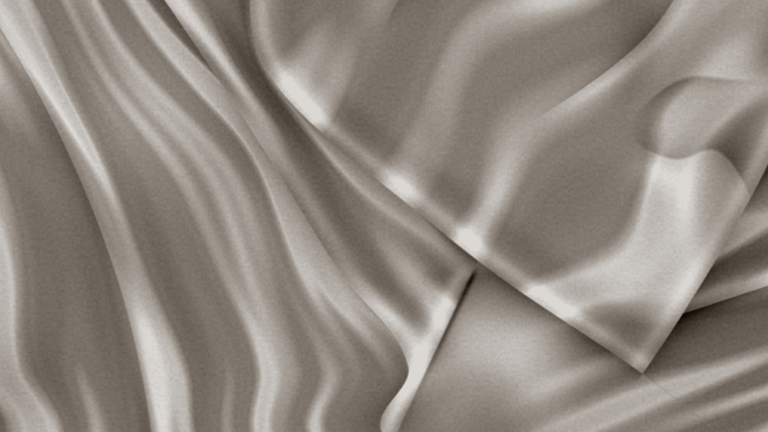
Give the GLSL for this texture, as a Shadertoy shader.

```glsl
// Draped grey satin: overlapping cloth panels with soft glossy folds and dark creases.
#define BASE_TONE 0.59
#define CONTRAST 0.135
#define GLOSS 0.10
#define FOLD_TURNS 4.6
#define RIM_LIGHT 0.15
#define RIM_SHADOW 0.27
#define GRAIN 0.045
#define WARM_TINT vec3(0.0, 0.032, 0.068)

vec2 hash2(vec2 cell) {
    vec2 k = vec2(dot(cell, vec2(127.1, 311.7)), dot(cell, vec2(269.5, 183.3)));
    return fract(sin(k) * 43758.5453) * 2.0 - 1.0;
}

// Gradient noise, about -0.6 to 0.6
float noise(vec2 p) {
    vec2 i = floor(p), f = p - i;
    vec2 w = f * f * f * (f * (f * 6.0 - 15.0) + 10.0);
    float a = dot(hash2(i), f);
    float b = dot(hash2(i + vec2(1, 0)), f - vec2(1, 0));
    float c = dot(hash2(i + vec2(0, 1)), f - vec2(0, 1));
    float d = dot(hash2(i + vec2(1, 1)), f - vec2(1, 1));
    return mix(mix(a, b, w.x), mix(c, d, w.x), w.y);
}

float bell(float x, float centre, float width) {
    float t = (x - centre) / width;
    return exp(-t * t);
}

float side(float d) { return smoothstep(-0.003, 0.003, d); }

// Tone of satin for a fold height: broad shading plus a narrow sheen
float satin(float height) {
    float slope = sin(FOLD_TURNS * height);
    return BASE_TONE + CONTRAST * slope
         + GLOSS * (bell(slope, 0.6, 0.25) - 0.6 * bell(slope, -0.25, 0.3));
}

// Rolled cloth edge: lit roll where d > 0, cast shadow where d < 0
float rim(float d) {
    float roll = RIM_LIGHT * bell(d, 0.026, 0.017) - 0.07 * bell(d, 0.085, 0.035);
    return roll - RIM_SHADOW * exp(min(d, 0.0) / 0.035) * (1.0 - side(d));
}

// Main edges as x positions at a given height
float leftFold(float y) { return 0.35 - 0.13 * y - 0.26 * y * y; }

float bandEdge(float y) {
    return 0.98 - 0.5 * y - 0.1 * y * y + 0.05 * bell(y, 0.2, 0.12)
         - 0.1 * (1.0 - smoothstep(0.0, 0.15, y));
}

float mainEdge(float y) {
    float bend = max(y - 0.55, 0.0);
    return 1.66 - 1.37 * y + 1.4 * bend * bend + 0.012 * sin(13.0 * y);
}

void mainImage(out vec4 fragColor, in vec2 fragCoord) {
    vec2 p = fragCoord / iResolution.y;
    float x = p.x, y = p.y;
    vec2 warp = vec2(noise(p * 2.3 + 3.0), noise(p * 2.3 + 17.0));
    vec2 q = p + 0.2 * warp;

    // Signed distances to the panel edges
    float bandX = bandEdge(y), mainX = mainEdge(y);
    float mainSlope = -1.37 + 2.8 * max(y - 0.55, 0.0);
    float dBand = (x - bandX) / 1.2;
    float dMain = (x - mainX) / sqrt(1.0 + mainSlope * mainSlope);
    float dCrease = (0.92 + 0.47 * y - x) / 1.1;
    float dRight = (1.39 + 0.75 * y - 0.2 * y * y - x) / 1.2;

    // Left panel: long folds fanning down from the upper left
    float u = (x - leftFold(y)) / (bandX - leftFold(y));
    float across = u + 0.22 * warp.x * smoothstep(-0.1, 0.6, u);
    float longFolds = 0.75 * noise(vec2(across * 5.0 + 2.0, y * 1.4))
                    + 0.35 * noise(vec2(across * 11.0, y * 1.7 + 5.0));
    float leftTone = satin(longFolds) + 0.6 * rim(u * 0.45)
                   + 0.09 * bell(length(p - vec2(0.32, 0.73)), 0.0, 0.16)
                   - 0.12 * bell(length(p - vec2(0.0, 0.1)), 0.0, 0.12);

    // Middle band: a calm strip between two rolled edges
    float t = (x - bandX) / max(mainX - bandX, 0.05);
    float bandTone = satin(0.6 * noise(vec2(t * 2.6 + 0.5 * warp.x, y * 2.6 + 9.0)))
                   + 0.07 * bell(dBand, 0.11, 0.025) - 0.03;

    // Upper right panel: swirling diagonal folds with curled lips
    vec2 diagonal = vec2(dot(q, vec2(0.75, -0.66)), dot(q, vec2(0.66, 0.75)));
    float swirl = 0.85 * noise(diagonal * vec2(4.4, 2.0) + 31.0)
                + 0.28 * noise(diagonal * vec2(9.0, 3.5) + 11.0);
    float lip = noise(q * 2.4 + 7.0) * 0.25;
    float lipFade = smoothstep(0.0, 0.25, noise(p * 2.2 + 23.0));
    float dValley = (x - 1.25 - (y - 0.73) - 0.06 * sin(9.0 * (y - 0.73))) / 1.4;
    float upperTone = satin(swirl) + 0.02 + 0.75 * rim(lip) * lipFade
                    + 0.7 * rim(dValley) * smoothstep(0.7, 0.82, y);

    // Lower right: a flat sheet running into narrow fanned pleats
    float pleatArea = smoothstep(1.15, 1.5, x + 0.4 * (0.15 - y));
    float sheet = 0.45 * noise(q * 2.5 + 41.0);
    float pleats = noise(vec2(x * 1.6, (y - 0.38 * x) * 11.0 + warp.y));
    float dPleat = y - 0.28 - 0.33 * (x - 1.6);
    float lowerTone = mix(satin(sheet), satin(pleats) - 0.06, pleatArea)
                    + rim(dPleat) * (1.0 - side(dRight));

    // Stack the panels
    float belowMain = mix(lowerTone, bandTone, side(dCrease));
    float tone = mix(leftTone, belowMain, side(dBand));
    tone = mix(tone, upperTone, side(dMain));
    tone = mix(lowerTone, tone, max(side(dRight), 1.0 - side(dMain)));

    // Rolled edges and their shadows, uneven along their length
    float uneven = 0.85 + 0.7 * noise(p * 3.5 + 50.0);
    float aboveTip = smoothstep(0.09, 0.16, y);
    float creaseFade = 1.0 - smoothstep(0.35, 0.39, y);
    tone += uneven * (rim(dBand) * 0.75 + rim(dMain) * aboveTip * side(dRight));
    tone += uneven * rim(dRight) * aboveTip * side(dMain);
    tone += rim(dCrease) * creaseFade * side(dBand);
    tone -= 0.25 * bell(dCrease, -0.004, 0.007) * creaseFade * smoothstep(0.0, 0.35, y);

    // Fine weave and warm grey colour
    tone += GRAIN * (noise(p * 140.0) + 0.5 * noise(p * vec2(60.0, 95.0)));
    tone = clamp(tone, 0.07, 0.86);
    vec3 satinColour = vec3(tone) - WARM_TINT * (1.0 - 0.6 * smoothstep(0.55, 0.85, tone));
    fragColor = vec4(clamp(satinColour, 0.0, 1.0), 1.0);
}
```
